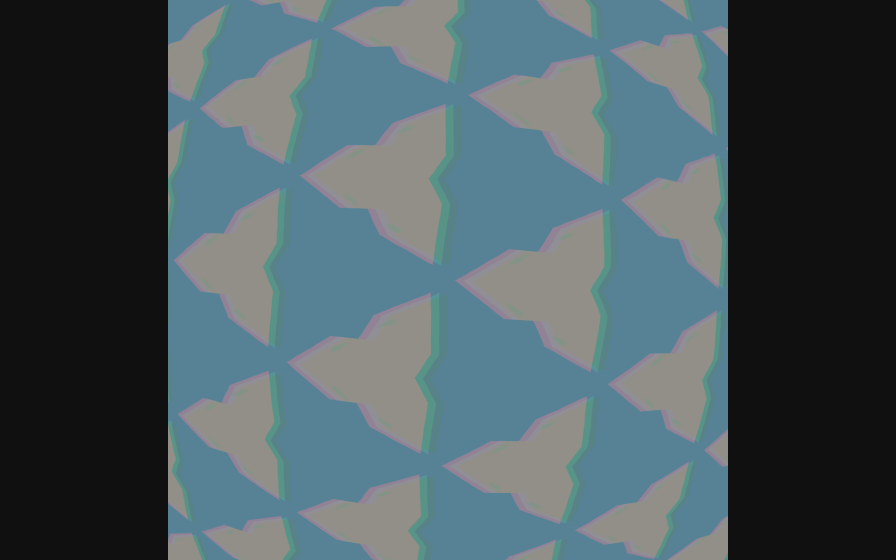
Reproduce this pattern procedurally as a Shadertoy shader.

```glsl
// Three-armed tiles on a triangular lattice, bulged by a lens with split colour channels.

const vec3 BORDER = vec3(0.063);
const vec3 GROUND = vec3(0.34, 0.51, 0.59);
const vec3 TILE   = vec3(0.57, 0.56, 0.53);
const vec3 CHIP   = vec3(0.51, 0.58, 0.53);

const float ZOOM         = 1.36;   // lattice steps per half panel at the centre
const float BULGE        = 0.22;   // lens strength
const float TILT         = 0.072;  // lattice rotation, radians
const float SPLIT        = 0.041;  // channel offset, lattice steps
const float TIP_RADIUS   = 0.50;
const float ARM_WIDTH    = 0.172;  // half width of an arm
const vec2  TIP_NORMAL   = vec2(0.564, 0.826);
const float WOBBLE       = 0.004;  // edge roughness
const float FRINGE_LIFT  = 0.02;   // extra green outside the red channel
const vec2  CHIP_CENTRE  = vec2(0.235, 0.125);
const vec2  CHIP_SIZE    = vec2(0.048, 0.011);
const float ROOT3        = 1.7320508;

vec2 hashGradient(vec2 cell) {
    vec2 h = vec2(dot(cell, vec2(127.1, 311.7)), dot(cell, vec2(269.5, 183.3)));
    return 2.0 * fract(sin(h) * 43758.5) - 1.0;
}

float gradientNoise(vec2 p) {
    vec2 i = floor(p), f = fract(p);
    vec2 u = f * f * f * (f * (f * 6.0 - 15.0) + 10.0);
    vec2 e = vec2(0.0, 1.0);
    float low  = mix(dot(hashGradient(i), f),
                     dot(hashGradient(i + e.yx), f - e.yx), u.x);
    float high = mix(dot(hashGradient(i + e.xy), f - e.xy),
                     dot(hashGradient(i + e.yy), f - e.yy), u.x);
    return mix(low, high, u.y);
}

// Offset from the nearest lattice point; the origin lies between three tiles.
vec2 latticeOffset(vec2 q) {
    vec2 cell = vec2(ROOT3, 1.0);
    q.x -= 1.0 / ROOT3;
    vec2 a = mod(q + 0.5 * cell, cell) - 0.5 * cell;
    vec2 b = mod(q, cell) - 0.5 * cell;
    return dot(a, a) < dot(b, b) ? a : b;
}

// Folds the three arms into one half arm whose tip lies on +x.
vec2 foldArms(vec2 p) {
    vec2 mirror = vec2(-0.5 * ROOT3, 0.5);
    p = vec2(-p.x, abs(p.y));
    p -= 2.0 * max(dot(p, mirror), 0.0) * mirror;
    return vec2(p.x, abs(p.y));
}

float tileDistance(vec2 q) {
    vec2 arm = foldArms(latticeOffset(q));
    float taper = dot(arm - vec2(TIP_RADIUS, 0.0), TIP_NORMAL);
    return max(arm.y - ARM_WIDTH, taper) + WOBBLE * gradientNoise(q * 16.0);
}

// Small worn flecks inside the shoulders of the two left-facing sides.
float chipMask(vec2 q, float pixel) {
    vec2 local = latticeOffset(q);
    vec2 d = foldArms(local) - CHIP_CENTRE;
    vec2 along = vec2(-TIP_NORMAL.y, TIP_NORMAL.x);
    vec2 fleck = vec2(dot(d, along), dot(d, TIP_NORMAL)) / CHIP_SIZE;
    float dist = (length(fleck) - 1.0 + 0.9 * gradientNoise(q * 19.0)) * CHIP_SIZE.y;
    float leftFacing = step(local.x, abs(local.y) / ROOT3);
    return leftFacing * (1.0 - smoothstep(-pixel, pixel, dist));
}

void mainImage(out vec4 fragColor, in vec2 fragCoord) {
    vec2 p = (2.0 * fragCoord - iResolution.xy) / iResolution.y;

    // Lens warp and tilt
    vec2 q = p * ZOOM / max(1.0 - BULGE * dot(p, p), 0.2);
    float c = cos(TILT), s = sin(TILT);
    q = vec2(c * q.x - s * q.y, s * q.x + c * q.y);
    float pixel = 0.7 * max(length(dFdx(q)), length(dFdy(q)));

    // Red is moved left and blue right
    vec3 mask;
    for (int i = 0; i < 3; i++) {
        float dist = tileDistance(q - vec2(SPLIT * float(i - 1), 0.0));
        mask[i] = 1.0 - smoothstep(-pixel, pixel, dist);
    }
    vec3 color = mix(GROUND, TILE, mask);
    color.g += FRINGE_LIFT * mask.g * (1.0 - mask.r);
    color = mix(color, CHIP, chipMask(q, pixel) * mask.r * mask.g);

    // Square panel between dark side bars
    float edge = 1.0 / iResolution.y;
    float panel = 1.0 - smoothstep(-edge, edge, abs(p.x) - 1.0);
    fragColor = vec4(mix(BORDER, color, panel), 1.0);
}
```
